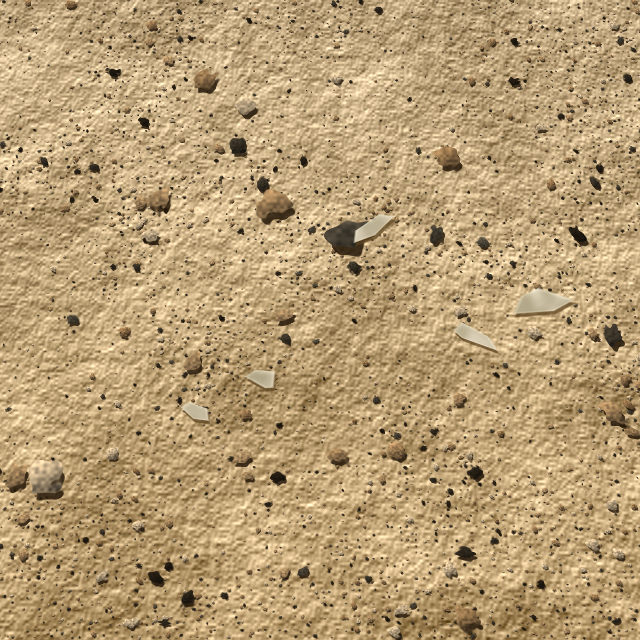
Write a Shadertoy shader that draws this texture.

```glsl
// Sunlit sandy ground strewn with grit, pebbles, dark stones and pale glass shards.

const vec2 toSun = vec2(-0.4, 0.9);
const vec3 shadowColor = vec3(0.14, 0.09, 0.035);

float hash(vec2 p) {
    vec3 q = fract(p.xyx * vec3(0.1031, 0.1030, 0.0973));
    q += dot(q, q.yzx + 33.33);
    return fract((q.x + q.y) * q.z);
}

float noise(vec2 p) {
    vec2 i = floor(p), f = fract(p);
    f = f * f * (3.0 - 2.0 * f);
    return mix(mix(hash(i), hash(i + vec2(1, 0)), f.x),
               mix(hash(i + vec2(0, 1)), hash(i + vec2(1, 1)), f.x), f.y);
}

mat2 rotation(float a) {
    return mat2(cos(a), sin(a), -sin(a), cos(a));
}

// Slope towards the sun of a bumpy surface at one frequency
float relief(vec2 p, float freq) {
    return noise(p * freq - toSun * 0.5) - noise(p * freq + toSun * 0.5);
}

vec3 sand(vec2 p) {
    vec2 warped = p + 0.03 * noise(p * 14.0);
    float tone = 1.05 * relief(p, 225.0) + 0.75 * relief(p + 3.1, 105.0)
               + 0.45 * relief(p + 7.7, 42.0) + 0.32 * relief(warped, 11.0);
    tone += 0.5 * (noise(p * 5.0 + 9.0) - 0.5) + 0.35 * (noise(p * 19.0) - 0.5);
    tone += 0.25 * (p.y - 0.6) * (1.0 - p.x);
    vec3 base = mix(vec3(0.755, 0.64, 0.455), vec3(0.75, 0.65, 0.49), p.y);
    return base + tone * vec3(0.24, 0.235, 0.225);
}

// Signed distance to a lumpy flattened stone
float stoneDistance(vec2 p, float radius, float seed) {
    vec2 q = rotation(seed * 6.28) * p;
    q.y *= 1.0 + 0.7 * fract(seed * 17.0);
    float lumps = noise(q * 1.8 / radius + seed * 91.0) - 0.5;
    return length(q) - radius * (0.9 + 0.75 * lumps);
}

vec3 stoneColor(float kind, float seed) {
    vec3 c = vec3(0.83, 0.73, 0.58);
    if (kind < 0.8) c = mix(vec3(0.58, 0.44, 0.28), vec3(0.74, 0.6, 0.42), seed);
    if (kind < 0.38) c = mix(vec3(0.14, 0.11, 0.07), vec3(0.36, 0.33, 0.27), seed * seed);
    return c;
}

// One layer of stones, at most one per grid cell
vec3 scatterStones(vec3 color, vec2 p, float cells, float density) {
    vec2 g = p * cells;
    float blur = 1.2 * cells / iResolution.y;
    for (int y = -1; y <= 1; y++)
    for (int x = -1; x <= 1; x++) {
        vec2 cell = floor(g) + vec2(x, y);
        vec2 id = cell + cells * 3.7;
        float cluster = smoothstep(0.15, 0.8, noise(cell / cells * 6.0 + 20.0));
        if (hash(id) > density * (0.25 + 0.95 * cluster)) continue;

        float seed = hash(id + 11.3), size = hash(id + 27.1);
        vec2 center = cell + 0.25 + 0.5 * vec2(hash(id + 41.7), hash(id + 59.9));
        float radius = mix(0.12, 0.32, size * size);
        vec2 local = g - center;

        float shade = stoneDistance(local + toSun * radius * 0.55, radius * 0.9, seed);
        color = mix(color, shadowColor, 0.85 * smoothstep(blur, -blur, shade));

        float body = stoneDistance(local, radius, seed);
        float light = 0.85 + 0.35 * dot(local, toSun) / radius
                    + 0.45 * (noise(local * 5.0 / radius + seed * 50.0) - 0.5);
        vec3 stone = stoneColor(hash(id + 73.3), seed) * light;
        color = mix(color, stone, smoothstep(blur, -blur, body));
    }
    return color;
}

// Signed distance to an irregular five-sided shard
float shardDistance(vec2 p, float size, float seed) {
    float d = -1.0;
    for (float k = 0.0; k < 5.0; k++) {
        float a = 1.2566 * k + 0.7 * hash(vec2(k, seed));
        float reach = size * (0.65 + 0.6 * hash(vec2(seed, k + 5.0)));
        d = max(d, dot(p, vec2(cos(a), sin(a))) - reach);
    }
    return d;
}

vec3 scatterGlass(vec3 color, vec2 uv) {
    float blur = 1.0 / iResolution.y;
    for (float i = 0.0; i < 5.0; i++) {
        vec2 center = vec2(0.2 + 0.7 * fract(i * 0.618 + 0.3),
                           0.33 + 0.4 * fract(i * 0.29 + 0.2));
        float size = 0.013 + 0.008 * hash(vec2(i, 3.0));
        vec2 stretch = vec2(0.6, 1.0 + 0.9 * hash(vec2(i, 8.0)));
        mat2 turn = rotation(1.6 * (hash(vec2(i, 14.0)) - 0.5));
        vec2 q = turn * (uv - center);
        float shade = shardDistance(turn * (uv - center + toSun * 0.006) * stretch, size, i);
        color = mix(color, vec3(0.36, 0.26, 0.12), 0.75 * smoothstep(blur, -blur, shade));

        float d = shardDistance(q * stretch, size, i);
        vec3 glass = mix(vec3(0.72, 0.68, 0.56), vec3(0.9, 0.86, 0.77), noise(q * 55.0 + i * 9.0));
        glass += 0.1 * smoothstep(-0.004, 0.0, d);
        color = mix(color, glass, 0.92 * smoothstep(blur, -blur, d));
    }
    return color;
}

void mainImage(out vec4 fragColor, in vec2 fragCoord) {
    vec2 uv = fragCoord / iResolution.y;
    // Ground recedes gently towards the top
    vec2 ground = vec2(0.5 + (uv.x - 0.5) * (0.9 + 0.3 * uv.y), uv.y * (1.0 + 0.2 * uv.y));

    vec3 color = sand(ground);
    for (float i = 0.0; i < 5.0; i++)
        color = scatterStones(color, ground, 96.0 / exp2(i), 0.38 - 0.07 * i);
    color = scatterGlass(color, uv);
    fragColor = vec4(clamp(color, 0.0, 1.0), 1.0);
}
```
